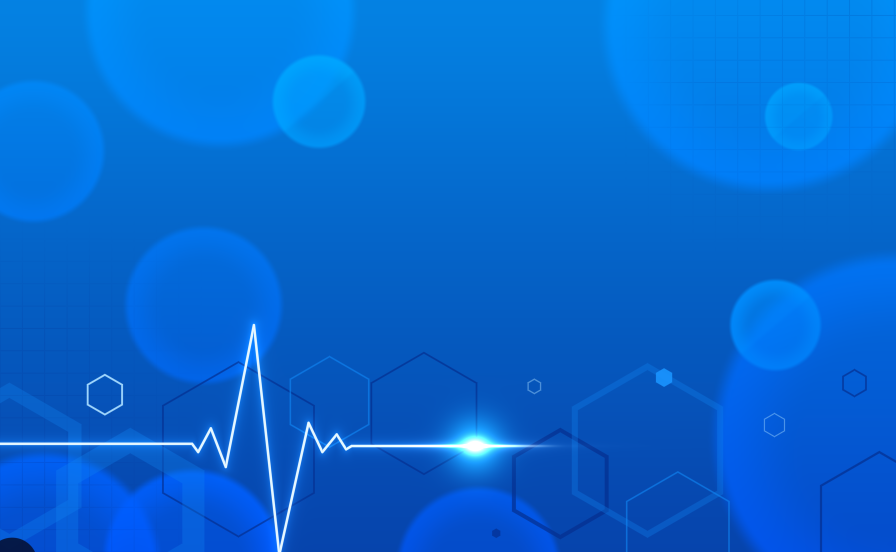
Write a Shadertoy shader that draws this background.

```glsl
#define SKY_TOP vec3(0.015, 0.515, 0.895)
#define SKY_MID vec3(0.020, 0.365, 0.760)
#define SKY_LOW vec3(0.025, 0.260, 0.670)
#define NAVY vec3(0.015, 0.180, 0.560)
#define AZURE vec3(0.060, 0.520, 0.950)
#define PALE vec3(0.650, 0.860, 1.000)
#define GRID_STEP 0.0405
#define PULSE_WIDTH 0.0023
#define FLARE_POS vec2(0.861, 0.192)
#define PIXEL (1.0 / iResolution.y)

// Bubbles: centre, radius, strength
const vec4 BUBBLES[11] = vec4[11](
    vec4(0.399, 0.979, 0.245, 0.90), vec4(0.578, 0.816, 0.085, 0.85),
    vec4(0.061, 0.726, 0.129, 0.80), vec4(0.369, 0.447, 0.143, 0.75),
    vec4(1.392, 0.954, 0.300, 0.95), vec4(1.447, 0.789, 0.062, 0.75),
    vec4(1.624, 0.209, 0.331, 0.85), vec4(1.405, 0.411, 0.083, 0.85),
    vec4(0.867, -0.030, 0.148, 0.80), vec4(0.080, -0.030, 0.210, 0.95),
    vec4(0.348, -0.010, 0.160, 1.00));

// Hexagons: centre, circumradius, half line width
const vec4 DARK_HEXES[6] = vec4[6](
    vec4(0.432, 0.186, 0.158, 0.0016), vec4(0.768, 0.251, 0.110, 0.0016),
    vec4(1.015, 0.124, 0.097, 0.0036), vec4(1.548, 0.306, 0.024, 0.0016),
    vec4(1.593, 0.059, 0.122, 0.0020), vec4(0.899, 0.034, 0.004, 0.0040));
const vec4 BLUE_HEXES[5] = vec4[5](
    vec4(0.597, 0.272, 0.082, 0.0014), vec4(1.228, 0.038, 0.107, 0.0014),
    vec4(1.173, 0.184, 0.152, 0.0055), vec4(0.017, 0.156, 0.137, 0.0120),
    vec4(0.236, 0.070, 0.132, 0.0200));
const vec4 PALE_HEXES[3] = vec4[3](
    vec4(0.190, 0.285, 0.036, 0.0017), vec4(0.968, 0.300, 0.013, 0.0012),
    vec4(1.403, 0.230, 0.021, 0.0010));

// Corners of the heartbeat trace
const vec2 PULSE[13] = vec2[13](
    vec2(-0.02, 0.196), vec2(0.348, 0.196), vec2(0.359, 0.181), vec2(0.382, 0.224),
    vec2(0.409, 0.154), vec2(0.460, 0.411), vec2(0.506, -0.005), vec2(0.559, 0.234),
    vec2(0.584, 0.181), vec2(0.610, 0.213), vec2(0.627, 0.186), vec2(0.637, 0.192),
    vec2(1.035, 0.192));

float cover(float dist) {
    return 1.0 - smoothstep(-0.7 * PIXEL, 0.7 * PIXEL, dist);
}

float hexDistance(vec2 p, float radius) {
    p = abs(p);
    return max(p.x, 0.5 * p.x + 0.866 * p.y) - 0.866 * radius;
}

float hexOutline(vec2 p, vec4 hex) {
    return cover(abs(hexDistance(p - hex.xy, hex.z)) - hex.w);
}

float segmentDistance(vec2 p, vec2 a, vec2 b) {
    vec2 ab = b - a;
    return length(p - a - ab * clamp(dot(p - a, ab) / dot(ab, ab), 0.0, 1.0));
}

vec3 background(vec2 p) {
    vec3 col = mix(SKY_LOW, SKY_MID, smoothstep(-0.1, 0.55, p.y));
    return mix(col, SKY_TOP, smoothstep(0.35, 1.1, p.y));
}

// Faint mesh at the left and the upper right, broken up by layered sines
float mesh(vec2 p) {
    vec2 cell = abs(fract(p / GRID_STEP) - 0.5) * GRID_STEP;
    float line = cover(0.5 * GRID_STEP - max(cell.x, cell.y) - 0.0008);
    float left = (1.0 - smoothstep(0.10, 0.42, p.x)) * (1.0 - smoothstep(0.38, 0.65, p.y));
    float right = smoothstep(1.08, 1.40, p.x) * smoothstep(0.50, 0.85, p.y);
    float patches = 0.7 + 0.2 * sin(9.0 * p.x + 5.0 * p.y) + 0.1 * sin(23.0 * p.y - 14.0 * p.x);
    return line * (left + right) * patches;
}

// Soft disc with a bright rim; small ones get a diagonal sheen
vec3 addBubble(vec3 col, vec2 p, vec4 bubble) {
    vec2 q = (p - bubble.xy) / bubble.z;
    float r = length(q);
    float isSmall = 1.0 - step(0.1, bubble.z);
    float edge = 1.0 - smoothstep(0.93, 1.04, r);
    float rim = smoothstep(0.50, 0.97, r);
    float sheen = isSmall * smoothstep(-0.08, 0.08, q.y - 0.85 * q.x) * 0.18;
    vec3 glow = mix(vec3(0.0, 0.35, 1.0), vec3(0.0, 0.58, 1.0), clamp(p.y, 0.0, 1.0));
    glow.g += 0.10 * isSmall;
    return mix(col, glow, edge * min(bubble.w * (0.45 + 0.42 * rim + sheen), 1.0));
}

void mainImage(out vec4 fragColor, in vec2 fragCoord) {
    vec2 p = fragCoord / iResolution.y;
    vec3 col = background(p);
    for (int i = 0; i < 11; i++) col = addBubble(col, p, BUBBLES[i]);
    col = mix(col, NAVY, 0.22 * mesh(p));

    // Hexagons
    for (int i = 0; i < 6; i++) col = mix(col, NAVY, 0.70 * hexOutline(p, DARK_HEXES[i]));
    for (int i = 0; i < 5; i++) {
        float opacity = mix(0.65, 0.30, smoothstep(0.001, 0.006, BLUE_HEXES[i].w));
        col = mix(col, AZURE, opacity * hexOutline(p, BLUE_HEXES[i]));
    }
    for (int i = 0; i < 3; i++) {
        float opacity = mix(0.45, 0.95, smoothstep(0.02, 0.035, PALE_HEXES[i].z));
        col = mix(col, PALE, opacity * hexOutline(p, PALE_HEXES[i]));
    }
    col = mix(col, vec3(0.10, 0.58, 1.0), 0.9 * cover(hexDistance(p - vec2(1.203, 0.316), 0.017)));
    col = mix(col, vec3(0.02, 0.07, 0.22), 0.9 * cover(length(p - vec2(0.022, -0.020)) - 0.046));

    // Heartbeat trace with a fading tail
    float trace = 1e3;
    for (int i = 0; i < 12; i++) trace = min(trace, segmentDistance(p, PULSE[i], PULSE[i + 1]));
    float tail = 1.0 - smoothstep(0.86, 1.03, p.x);
    col += vec3(0.05, 0.16, 0.22) * exp(-trace * 130.0) * tail;
    col = mix(col, vec3(0.90, 0.97, 1.0), cover(trace - PULSE_WIDTH) * tail);

    // Flare: halo, streak and core
    vec2 f = p - FLARE_POS;
    col += vec3(0.10, 0.45, 0.42) * exp(-dot(f, f) * 420.0);
    col += vec3(0.65, 0.80, 0.75) * exp(-abs(f.x) * 17.0 - abs(f.y) * 170.0);
    col += vec3(1.0) * exp(-dot(f * vec2(0.8, 1.1), f * vec2(0.8, 1.1)) * 3800.0);
    fragColor = vec4(clamp(col, 0.0, 1.0), 1.0);
}
```
